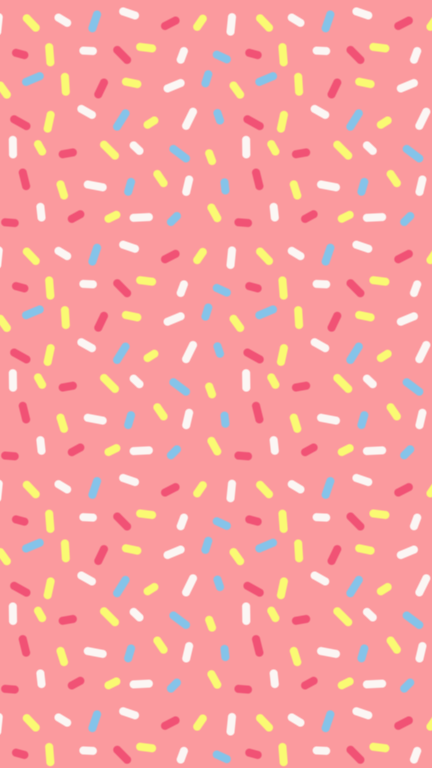
A WebGL 1 fragment shader for this pattern:

```glsl
precision highp float;
uniform vec2 u_resolution;

// Lengths are fractions of the canvas width
const float TILE_SIZE = 0.54;
const float TILE_CELLS = 7.0;
const float RADIUS = 0.0093;
const float HALF_SHORT = 0.009;
const float HALF_LONG = 0.0182;
const float SOFTNESS = 0.0028;
const float JITTER = 0.38;      // in cells
const float STEEPNESS = 0.3;    // bias toward upright sprinkles
const float HALF_PI = 1.570796;
const float GOLDEN = 0.618034;

const vec3 ICING = vec3(0.984, 0.602, 0.618);
const vec3 WHITE = vec3(0.985, 0.965, 0.955);
const vec3 YELLOW = vec3(0.980, 0.980, 0.450);
const vec3 BLUE = vec3(0.520, 0.765, 0.915);
const vec3 ROSE = vec3(0.945, 0.320, 0.460);

float hash(vec2 p, float seed) {
  return fract(sin(dot(p, vec2(127.1, 311.7)) + seed * 74.7) * 4375.85);
}

// Wraps a cell index so that the scatter repeats seamlessly
vec2 wrapCell(vec2 cell) {
  return floor(mod(cell + 0.5, TILE_CELLS));
}

// Sideways shift of each row, in cells
float rowShift(float row) {
  return fract(floor(mod(row + 0.5, TILE_CELLS)) * 3.0 / TILE_CELLS);
}

float capsule(vec2 p, vec2 axis, float halfLength) {
  float along = clamp(dot(p, axis), -halfLength, halfLength);
  return length(p - axis * along) - RADIUS;
}

// Spreads the colours evenly along each row
vec3 sprinkleColor(vec2 id) {
  float pick = fract(id.x * GOLDEN + hash(vec2(id.y, 3.0), 5.0));
  if (pick < 0.29) return WHITE;
  if (pick < 0.60) return YELLOW;
  if (pick < 0.80) return BLUE;
  return ROSE;
}

void main() {
  float cellSize = TILE_SIZE / TILE_CELLS;
  vec2 p = gl_FragCoord.xy / (u_resolution.x * cellSize);
  float edge = max(SOFTNESS, 0.75 / u_resolution.x);
  vec3 color = ICING;

  // Sprinkles of the surrounding cells
  for (int j = -1; j <= 1; j++) {
    float row = floor(p.y) + float(j);
    float shift = rowShift(row);
    for (int i = -1; i <= 1; i++) {
      vec2 cell = vec2(floor(p.x - shift) + float(i), row);
      vec2 id = wrapCell(cell);

      vec2 jitter = (vec2(hash(id, 1.0), hash(id, 2.0)) - 0.5) * JITTER;
      vec2 center = cell + vec2(shift, 0.0) + 0.5 + jitter;

      float lean = 2.0 * hash(id, 3.0) - 1.0;
      float angle = HALF_PI * lean * mix(1.0 - STEEPNESS, 1.0, abs(lean));
      vec2 axis = vec2(sin(angle), cos(angle));
      float halfLength = mix(HALF_SHORT, HALF_LONG, hash(id, 4.0));

      float d = capsule((p - center) * cellSize, axis, halfLength);
      float cover = 1.0 - smoothstep(-edge, edge, d);
      color = mix(color, sprinkleColor(id), cover);
    }
  }

  gl_FragColor = vec4(color, 1.0);
}
```
